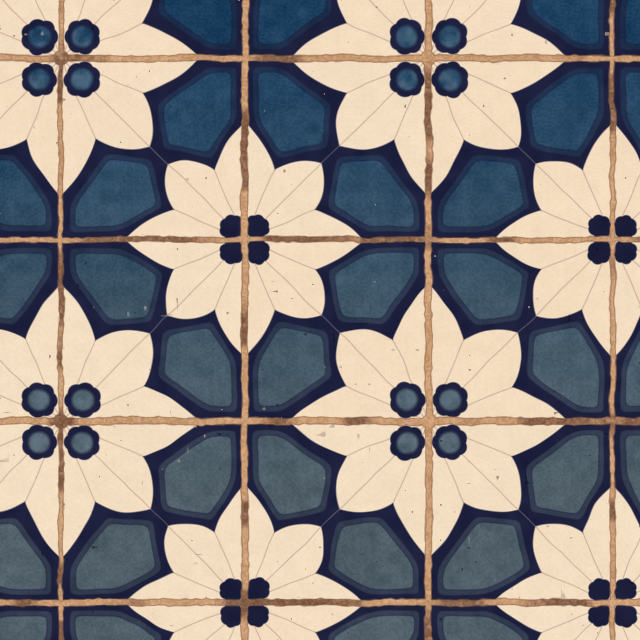
Write a three.js fragment shader that draws this pattern.

```glsl
// Worn cement tiles: large and small eight-petal cream flowers over blue cells, with sandy grout.
varying vec2 vUv;

float hash(vec2 p) {
  return fract(sin(dot(p, vec2(127.1, 311.7))) * 43758.5453);
}

float noise(vec2 p) {
  vec2 i = floor(p), f = fract(p);
  f = f * f * (3.0 - 2.0 * f);
  return mix(mix(hash(i), hash(i + vec2(1.0, 0.0)), f.x),
             mix(hash(i + vec2(0.0, 1.0)), hash(i + 1.0), f.x), f.y);
}

float fill(float d) {
  return 1.0 - smoothstep(-0.006, 0.006, d);
}

// One octant of the flower: a long axis petal joined to a blunt diagonal one
float flower(vec2 p) {
  return min(length(p - vec2(0.244, -0.48)) - 0.701,
             length(p - vec2(0.153, 0.378)) - 0.35);
}

// Thin lines from the flower centre to the notches and diagonal tips
float veins(vec2 p) {
  return min(abs(dot(p, vec2(0.389, -0.921))), (p.x - p.y) * 0.707) - 0.002;
}

float scallop(vec2 p, float radius) {
  return length(p) - radius * (0.92 + 0.1 * abs(sin(3.5 * atan(p.y, p.x))));
}

// Six-sided cell with softened corners, measured from its grout junction
float cell(vec2 p) {
  float k = 80.0;
  float sum = exp(k * (0.045 - p.x)) + exp(k * (0.05 - p.y))
    + exp(k * (dot(p, vec2(0.585, -0.81)) - 0.076))
    + exp(k * (dot(p, vec2(-0.861, 0.509)) - 0.128))
    + exp(k * (dot(p, vec2(0.207, 0.978)) - 0.578))
    + exp(k * (dot(p, vec2(0.99, 0.103)) - 0.494));
  return log(sum) / k;
}

void main() {
  // Tile grid, mirrored so large flowers sit at 0 and small ones at 1
  vec2 q = (vUv - vec2(0.095, 0.909)) / vec2(0.2873, 0.2835);
  vec2 wobble = vec2(noise(q * 9.0), noise(q * 9.0 + 40.0)) - 0.5;
  vec2 tile = floor(q);
  vec2 u = abs(mod(q + 0.012 * wobble + 1.0, 2.0) - 1.0);
  vec2 large = vec2(max(u.x, u.y), min(u.x, u.y));
  vec2 small = 1.0 - large.yx;
  float grain = noise(vUv * 330.0) - 0.5;
  float mottle = noise(vUv * 55.0) - 0.5;

  // Navy ground and rimmed blue cells, greyer towards the bottom
  vec3 navy = vec3(0.115, 0.125, 0.235) + 0.03 * mottle;
  float cellTone = hash(tile * 2.0 + step(u.x, u.y)) - 0.5;
  vec3 blue = mix(vec3(0.31, 0.37, 0.405), vec3(0.12, 0.255, 0.375),
                  smoothstep(0.2, 1.0, vUv.y));
  blue += 0.035 * cellTone + 0.05 * mottle + 0.05 * grain;
  float cellEdge = cell(vec2(1.0 - large.x, large.y));
  vec3 color = mix(navy, mix(navy, blue, 0.45), fill(cellEdge));
  color = mix(color, navy, 0.5 * fill(abs(cellEdge + 0.027) - 0.002));
  color = mix(color, blue, fill(cellEdge + 0.03));
  color = mix(color, vec3(0.64, 0.61, 0.60), 0.55 * fill((large.x - large.y) * 0.707 - 0.002));

  // Cream petals and their veins
  vec3 cream = vec3(0.955, 0.875, 0.765) + 0.02 * mottle + 0.025 * grain;
  cream += vec3(0.0, -0.012, -0.018) * hash(tile + 7.0);
  float vein = max(fill(veins(large)) * step(large.x + large.y, 1.0),
                   fill(veins(small)) * step(small.x + small.y, 1.0));
  vec3 petal = mix(cream, vec3(0.66, 0.53, 0.48), 0.65 * vein);
  float petalEdge = min(flower(large), flower(small / 0.86) * 0.86);
  color = mix(color, petal, fill(petalEdge));

  // Scalloped centres: steel-blue buttons on large flowers, navy on small
  vec2 button = u - 0.118;
  color = mix(color, navy, fill(scallop(button, 0.098)));
  vec3 steel = mix(blue, vec3(0.46, 0.54, 0.59), 0.5 * noise(q * 28.0));
  color = mix(color, steel, 1.0 - smoothstep(0.045, 0.072, length(button)));
  color = mix(color, navy * 0.95, fill(scallop(1.0 - u - 0.069, 0.067)));

  // Scattered chips and dark specks
  float chip = smoothstep(0.94, 0.98, noise(vUv * 75.0 + 13.0)) * smoothstep(0.6, 0.8, noise(vUv * 19.0));
  color = mix(color, vec3(0.72, 0.64, 0.57), 0.7 * chip);
  color *= 1.0 - 0.35 * smoothstep(0.95, 0.99, noise(vUv * 90.0 + 71.0));

  // Uneven grout with stained patches and brown edges
  vec2 line = floor(q + 0.5);
  vec2 halfWidth = 0.014 + 0.008 * vec2(hash(vec2(line.x, 3.0)), hash(vec2(line.y, 8.0)));
  vec2 gap = min(u, 1.0 - u) - halfWidth;
  float grout = min(min(gap.x, gap.y), length(u) - 0.042);
  grout += 0.009 * (noise(q * 34.0) - 0.5);
  float stain = smoothstep(0.5, 0.85, noise(q * vec2(5.0, 6.0) + 20.0)) * (0.5 + noise(q * 45.0));
  vec3 sand = mix(vec3(0.79, 0.61, 0.45), vec3(0.47, 0.33, 0.25), clamp(stain, 0.0, 0.85));
  sand += 0.12 * grain + 0.05 * mottle;
  sand = mix(sand, vec3(0.48, 0.33, 0.26), 0.7 * smoothstep(-0.009, 0.0, grout));
  color = mix(color, sand, fill(grout));

  gl_FragColor = vec4(color, 1.0);
}
```
